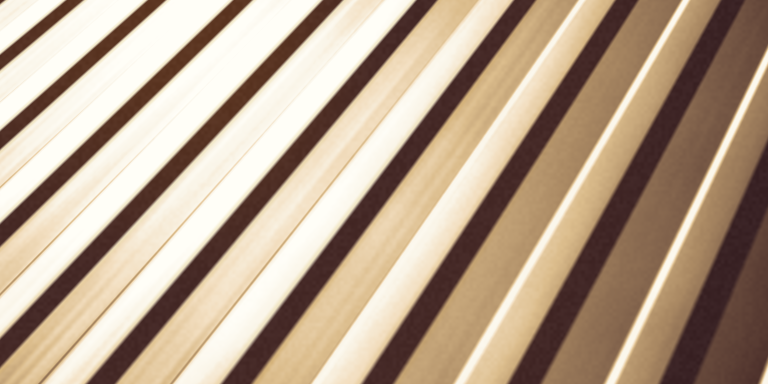
This texture is drawn by a WebGL 2 fragment shader. Its source:

```glsl
#version 300 es
precision highp float;
// Ribbed metal sheet in slanting light: dark grooves fan out from a distant
// vanishing point. Each pixel gets a rib coordinate; its tone (flat, lip, slope,
// groove) is lit by a glow at the upper left and coloured through a warm ramp.

uniform vec2 u_resolution;
out vec4 fragColor;

// Geometry, in canvas heights and in fractions of one rib
const float SLANT = 1.276;         // sideways run of the ribs, top to bottom
const float SPREAD = 0.384;        // widening of the ribs toward the bottom
const float GROOVE_HALF = 0.112;
const float LIP = 0.565;           // place of the bright fold within a rib
const float LIP_HALF = 0.034;
const float EDGE = 0.024;          // softness of the edges

// Light
const vec2 GLOW = vec2(0.55, 0.95);
const float GLOW_PEAK = 1.2;
const float GLOW_FALL = 0.73;
const float SLOPE_GAIN = 0.27;
const float GRAIN = 0.025;

// Colours, from shade to light
const vec3 SHADE = vec3(0.27, 0.16, 0.15);
const vec3 BROWN = vec3(0.48, 0.36, 0.28);
const vec3 BRONZE = vec3(0.67, 0.54, 0.39);
const vec3 SAND = vec3(0.86, 0.74, 0.55);
const vec3 CREAM = vec3(0.95, 0.87, 0.75);
const vec3 IVORY = vec3(0.98, 0.96, 0.91);
const vec3 WHITE = vec3(1.0, 0.995, 0.97);
const vec3 GROOVE_WARM = vec3(0.36, 0.21, 0.13);
const vec3 GROOVE_COLD = vec3(0.22, 0.13, 0.14);

float hash(vec2 p) {
    vec3 q = fract(vec3(p.xyx) * 0.1031);
    q += dot(q, q.yzx + 33.33);
    return fract((q.x + q.y) * q.z);
}

float noise(vec2 p) {
    vec2 i = floor(p), f = fract(p);
    f = f * f * (3.0 - 2.0 * f);
    return mix(mix(hash(i), hash(i + vec2(1, 0)), f.x),
               mix(hash(i + vec2(0, 1)), hash(i + vec2(1, 1)), f.x), f.y);
}

// Metal colour for a tone from 0 (shade) to 1 (ivory) and beyond
vec3 metal(float tone) {
    vec3 c = mix(SHADE, BROWN, clamp(tone / 0.25, 0.0, 1.0));
    c = mix(c, BRONZE, clamp((tone - 0.25) / 0.23, 0.0, 1.0));
    c = mix(c, SAND, clamp((tone - 0.48) / 0.21, 0.0, 1.0));
    c = mix(c, CREAM, clamp((tone - 0.69) / 0.15, 0.0, 1.0));
    c = mix(c, IVORY, clamp((tone - 0.84) / 0.13, 0.0, 1.0));
    return mix(c, WHITE, clamp((tone - 0.97) / 0.15, 0.0, 1.0));
}

// Rib number, growing to the right; whole numbers lie on groove centres
float ribCoord(vec2 p) {
    float down = 1.0 - p.y;
    float top = (p.x + SLANT * down) / (1.0 + SPREAD * down);
    return sqrt(max(400.0 + 192.0 * (top - 0.195), 0.0)) - 20.0;
}

// Base light, falling off from the glow, slower to the left and downward
float baseLight(vec2 p) {
    vec2 d = (p - GLOW) * vec2(p.x < GLOW.x ? 0.5 : 1.0, 0.7);
    return GLOW_PEAK - GLOW_FALL * length(d);
}

void main() {
    vec2 p = gl_FragCoord.xy / u_resolution.y;
    float n = ribCoord(p);
    float rib = floor(n);
    float u = n - rib;
    float soft = max(EDGE, fwidth(n));
    float light = baseLight(p);
    float rightward = smoothstep(3.2, 6.2, n);

    // Flat part, then the slope beyond the fold
    float lip = LIP + 0.012 * (hash(vec2(rib + 20.0, 3.0)) - 0.5);
    float slope = smoothstep(lip - soft, lip + soft, u);
    float fade = smoothstep(lip, 1.0, u);
    float tone = light + SLOPE_GAIN * slope * (1.0 - 0.45 * fade);

    // Bright fold on the right, thin dark seam fading in on the left
    float fold = 1.0 - smoothstep(LIP_HALF - soft, LIP_HALF + soft, abs(u - lip));
    tone = mix(tone, max(tone, 1.04), fold * rightward * 0.95);
    float seam = 1.0 - smoothstep(0.0, 0.9 * soft, abs(u - lip + 0.035));
    float seamFade = smoothstep(0.95, 0.25, p.y) * (1.0 - smoothstep(4.8, 6.2, n));
    tone -= seam * (0.06 + 0.24 * seamFade) * (1.0 - smoothstep(5.2, 6.4, n));

    // Wear: streaks along the ribs, broad stains and fine grain
    float streak = noise(vec2(n * 17.0 + 400.0, p.y * 1.5)) - 0.5;
    float stain = noise(p * vec2(5.0, 7.0) + 9.0) - 0.5;
    float grain = noise(p * 110.0) - 0.5;
    tone += streak * mix(0.15, 0.03, rightward) + stain * 0.05 + grain * GRAIN;
    vec3 color = metal(tone);

    // Grooves, warmed by the glow, with a golden rim in the bright part
    float fromGroove = min(u, 1.0 - u);
    vec3 groove = mix(GROOVE_COLD, SHADE, smoothstep(0.1, 0.6, light));
    groove = mix(groove, GROOVE_WARM, smoothstep(0.8, 1.15, light));
    groove += grain * 0.03;
    float cover = 1.0 - smoothstep(GROOVE_HALF - soft, GROOVE_HALF + soft, fromGroove);
    float rim = 1.0 - smoothstep(0.0, 0.05, abs(fromGroove - GROOVE_HALF - 0.02));
    color *= 1.0 - rim * vec3(0.04, 0.07, 0.17) * smoothstep(0.3, 0.9, light);
    fragColor = vec4(mix(color, groove, cover), 1.0);
}
```
